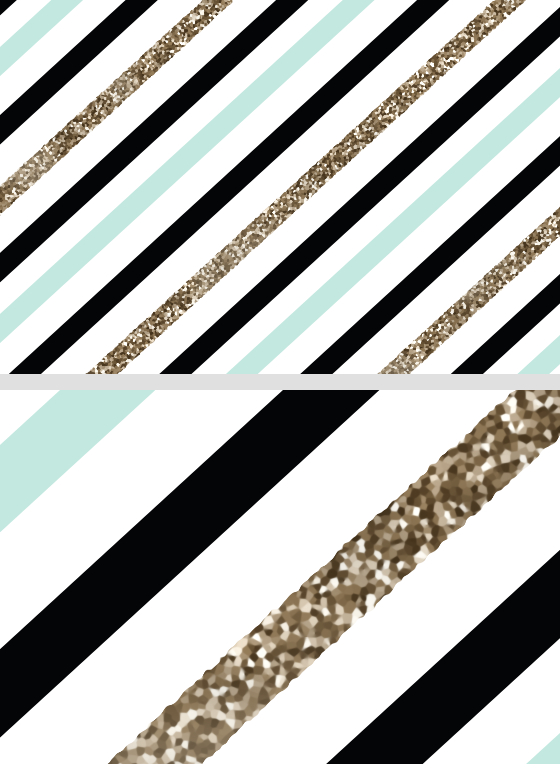
Top: the whole. Bottom: its middle third, enlarged.
Write a Shadertoy shader that draws this pattern.

```glsl
// Diagonal stripes of mint, black and gold glitter on white.

float hash(vec2 p) {
    vec3 q = fract(vec3(p.xyx) * 0.1031);
    q += dot(q, q.yzx + 33.33);
    return fract((q.x + q.y) * q.z);
}

float valueNoise(vec2 p) {
    vec2 cell = floor(p), f = fract(p);
    f = f * f * (3.0 - 2.0 * f);
    return mix(mix(hash(cell), hash(cell + vec2(1, 0)), f.x),
               mix(hash(cell + vec2(0, 1)), hash(cell + vec2(1, 1)), f.x), f.y);
}

// Gold ramp from shadowed flake to bright sparkle
vec3 flakeColor(float shine) {
    vec3 color = mix(vec3(0.27, 0.20, 0.11), vec3(0.39, 0.31, 0.20), smoothstep(0.0, 0.25, shine));
    color = mix(color, vec3(0.55, 0.46, 0.33), smoothstep(0.25, 0.48, shine));
    color = mix(color, vec3(0.70, 0.63, 0.53), smoothstep(0.52, 0.72, shine));
    color = mix(color, vec3(0.88, 0.83, 0.75), smoothstep(0.72, 0.85, shine));
    return mix(color, vec3(1.0, 0.99, 0.96), smoothstep(0.86, 0.94, shine));
}

// Irregular flakes: jittered cells blended softly at their borders
vec3 glitter(vec2 p) {
    vec2 grid = p * 150.0;
    vec2 base = floor(grid);
    vec3 sum = vec3(0.0);
    float total = 0.0;
    for (int j = -1; j <= 1; j++) {
        for (int i = -1; i <= 1; i++) {
            vec2 cell = base + vec2(i, j);
            vec2 center = cell + vec2(hash(cell + 17.3), hash(cell + 71.9));
            float weight = exp(-11.0 * distance(grid, center));
            sum += weight * flakeColor(hash(cell + 5.7));
            total += weight;
        }
    }
    // Pale worn patches and gentle shading along the stripe
    float haze = smoothstep(0.62, 0.95, valueNoise(p * 9.0 + 3.0));
    float shade = mix(0.92, 1.08, valueNoise(p * 25.0));
    return mix(sum / total * shade, vec3(0.77, 0.73, 0.66), 0.35 * haze);
}

// Coverage of a stripe centred at offset within the repeating period
float stripe(float across, float offset, float halfWidth) {
    float period = 0.7793;
    float d = abs(mod(across - offset + 0.5 * period, period) - 0.5 * period) - halfWidth;
    d *= 0.6755; // horizontal to perpendicular distance
    float pixel = 1.0 / iResolution.y;
    return 1.0 - smoothstep(-0.6 * pixel, 0.6 * pixel, d);
}

void mainImage(out vec4 fragColor, in vec2 fragCoord) {
    vec2 uv = fragCoord / iResolution.y;
    float across = uv.x + (1.0 - uv.y) * 1.0917 - 0.1797;

    vec3 color = vec3(1.0);
    color = mix(color, vec3(0.765, 0.91, 0.875), stripe(across, 0.0, 0.0425));

    float black = max(stripe(across, 0.1992, 0.043), stripe(across, 0.6016, 0.043));
    color = mix(color, vec3(0.015, 0.02, 0.025), black);

    // Flakes leave the gold edge slightly ragged
    float ragged = 0.005 * (valueNoise(uv * 170.0) - 0.5);
    color = mix(color, glitter(uv), stripe(across, 0.4053, 0.0425 + ragged));

    fragColor = vec4(color, 1.0);
}
```
